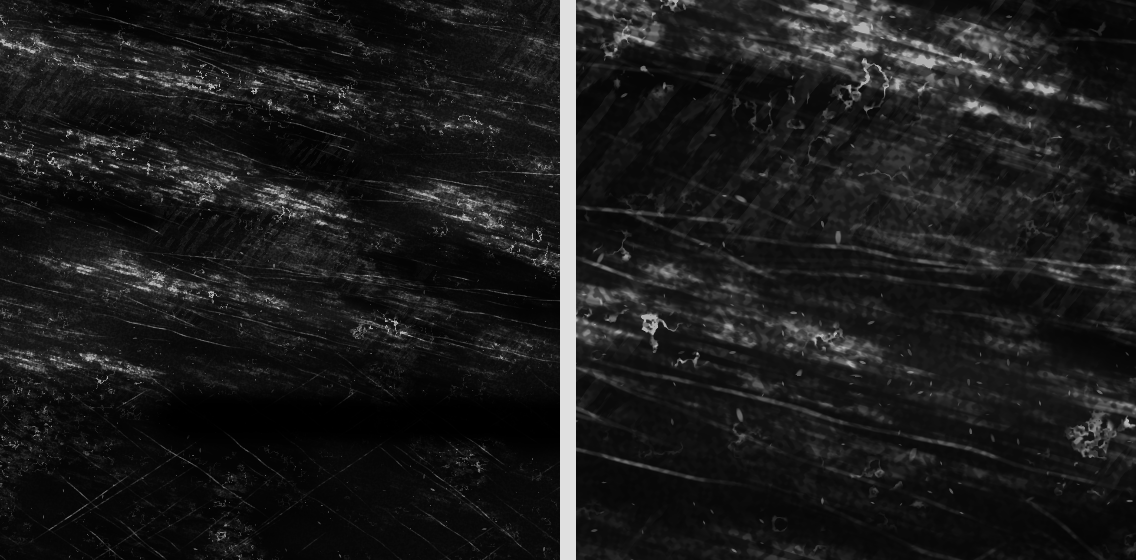
Left, the full canvas; right, a detail of the centre.
Write a Shadertoy shader that draws this texture.

```glsl
// Scuffed black surface: worn bands of fine streaks, chips and dust run
// down to the right, crossed by hairline scratches and one dark soft smear.
// Stretched value noise makes the wear; a loop of bent segments the scratches.

float hash(vec2 p) {
    vec3 q = fract(p.xyx * 0.1031);
    q += dot(q, q.yzx + 33.33);
    return fract((q.x + q.y) * q.z);
}

vec2 hash2(vec2 p) {
    return vec2(hash(p), hash(p + 57.3));
}

float noise(vec2 p) {
    vec2 i = floor(p), f = fract(p);
    f = f * f * (3.0 - 2.0 * f);
    return mix(mix(hash(i), hash(i + vec2(1, 0)), f.x),
               mix(hash(i + vec2(0, 1)), hash(i + vec2(1, 1)), f.x), f.y);
}

vec2 rotate(vec2 p, float angle) {
    float c = cos(angle), s = sin(angle);
    return vec2(c * p.x + s * p.y, c * p.y - s * p.x);
}

float fbm(vec2 p) {
    float sum = 0.0, amp = 0.54;
    for (int i = 0; i < 4; i++) {
        sum += amp * noise(p);
        p = p * 2.03 + 17.7;
        amp *= 0.5;
    }
    return sum;
}

// Soft oval spot stretched along the grain
float spot(vec2 p, vec2 centre, vec2 size) {
    vec2 d = rotate(p - centre, -0.35) / size;
    return exp(-dot(d, d));
}

// Bundles of four thin bent scratches; near the bottom they are steep and cross
float scratches(vec2 p) {
    float sum = 0.0;
    p += 0.004 * (noise(p * 30.0) - 0.5);
    for (int i = 0; i < 220; i++) {
        vec2 id = vec2(float(i) + 3.0, 11.0);
        vec2 bundle = vec2(float(i / 4) + 5.0, 29.0);
        vec2 r = hash2(id + 130.0);
        vec2 centre = hash2(bundle) + (hash2(id) - 0.5) * vec2(0.35, 0.07);
        float turn = hash(bundle + 41.0);
        float steep = turn < 0.5 ? 0.6 : -0.65;
        float angle = centre.y > 0.3 ? mix(-0.4, -0.06, turn) : steep;
        vec2 d = rotate(p - centre, angle + 0.14 * (r.x - 0.5));
        float halfLength = 0.03 + 0.22 * r.y * r.y;
        d.y += (turn - 0.5) * 0.5 * d.x * d.x;
        float line = smoothstep(0.0019, 0.0003, abs(d.y));
        float ends = smoothstep(halfLength, halfLength * 0.3, abs(d.x));
        sum += line * ends * (0.2 + 0.8 * pow(hash(id + 7.0), 2.5));
    }
    return sum;
}

// Dust: at most one small tilted fleck per cell
float flecks(vec2 p, float cells, float density) {
    vec2 id = floor(p * cells), r = hash2(id + 5.0);
    vec2 d = rotate(fract(p * cells) - 0.3 - 0.4 * r, r.x * 6.28);
    float radius = mix(0.08, 0.22, r.y * r.y);
    float shape = smoothstep(radius + 0.08, radius - 0.08, length(d * vec2(0.6, 1.5)));
    return shape * step(hash(id + 91.0), density) * (0.3 + 0.7 * r.x);
}

void mainImage(out vec4 fragColor, in vec2 fragCoord) {
    vec2 p = fragCoord / iResolution.y;

    // Grain coordinates: x along the streaks, y across them
    vec2 g = rotate(p, -0.23);
    g.y += 0.035 * (noise(p * 3.5) - 0.5);
    float upper = smoothstep(0.24, 0.4, p.y);

    // Where the surface is worn: bands, loose patches and bright scuffs
    float across = p.y + 0.2 * p.x + 0.05 * (fbm(p * 4.0) - 0.5);
    float band = pow(0.5 + 0.5 * cos((across - 0.57) * 6.283 / 0.18), 2.0) * upper;
    float patches = smoothstep(0.36, 0.62, fbm(g * vec2(4.0, 11.0) + 4.0));
    float scuff = spot(p, vec2(0.2, 0.51), vec2(0.1, 0.037))
                + spot(p, vec2(0.82, 0.63), vec2(0.09, 0.032))
                + 0.7 * spot(p, vec2(0.31, 0.88), vec2(0.06, 0.025))
                + 0.55 * spot(p, vec2(0.7, 0.48), vec2(0.18, 0.022))
                + 0.5 * spot(p, vec2(0.42, 0.68), vec2(0.14, 0.025));
    float wear = band * (0.15 + 0.85 * patches) + 0.22 * patches * mix(0.3, 1.0, upper);

    // Dull film with faint cross-brushed patches
    float grit = smoothstep(0.25, 0.8, noise(rotate(p, 0.6) * 390.0));
    float film = smoothstep(0.36, 0.72, fbm(g * vec2(3.0, 7.0) + 30.0));
    float brushed = smoothstep(0.47, 0.57, fbm(rotate(p, 0.9) * vec2(35.0, 160.0)));
    float brushArea = smoothstep(0.52, 0.62, fbm(g * vec2(5.0, 12.0) + 71.0));
    float value = 0.012 + 0.06 * film * (0.65 + 0.4 * grit) * mix(0.4, 1.0, upper);
    value += 0.05 * brushed * brushArea * upper * (0.7 + 0.5 * grit);

    // Coarse and hair-fine streaks, eaten away by grit
    float coarse = smoothstep(0.38, 0.7, fbm(g * vec2(11.0, 85.0)));
    float hair = smoothstep(0.45, 0.8, noise(rotate(p, -0.28) * vec2(14.0, 300.0)));
    float broken = smoothstep(0.36, 0.66, fbm(rotate(p, -0.3) * vec2(65.0, 150.0) + 9.0));
    float streak = (0.55 * coarse + 0.6 * hair * (0.3 + coarse)) * (0.2 + 0.9 * broken);
    value += wear * (0.035 + 0.47 * streak * (0.5 + 0.65 * grit));
    value += scuff * (0.075 + 0.55 * streak) * (0.7 + 0.4 * grit);

    // Chipped crumbs in clusters on the bands, and loose ones at the bottom
    float cluster = smoothstep(0.5, 0.72, noise(g * vec2(19.0, 40.0) + 13.0));
    float loose = smoothstep(0.55, 0.72, fbm(p * 7.0 + 50.0)) * (1.0 - upper);
    float crumbs = smoothstep(0.075, 0.01, abs(fbm(p * 90.0) - 0.56));
    crumbs *= smoothstep(0.45, 0.68, noise(p * 110.0 + 8.0));
    value += crumbs * (cluster * (0.05 + 0.6 * wear) + 0.3 * loose) * (0.5 + 0.7 * grit);
    value += 0.1 * loose * broken * (0.4 + 0.6 * grit);

    // Scratches worn into dashes, then dust
    float dashes = 0.2 + 0.8 * broken * (0.5 + 0.5 * grit);
    value += scratches(p) * dashes * 0.42;
    value += flecks(p, 85.0, 0.015 + 0.03 * wear) * 0.36;
    value += flecks(p + 3.7, 170.0, 0.015 + 0.1 * wear + 0.08 * loose) * 0.34;

    // Dark smear wiped across the lower right
    vec2 s = p - vec2(0.34, 0.262);
    s.x -= clamp(s.x, 0.0, 0.85);
    s.y += 0.02 * (p.x - 0.34) + 0.02 * (noise(p * 6.0) - 0.5);
    value *= mix(0.04, 1.0, smoothstep(0.02, 0.065, length(s * vec2(0.6, 1.0))));

    fragColor = vec4(vec3(clamp(value, 0.0, 0.7)), 1.0);
}
```
